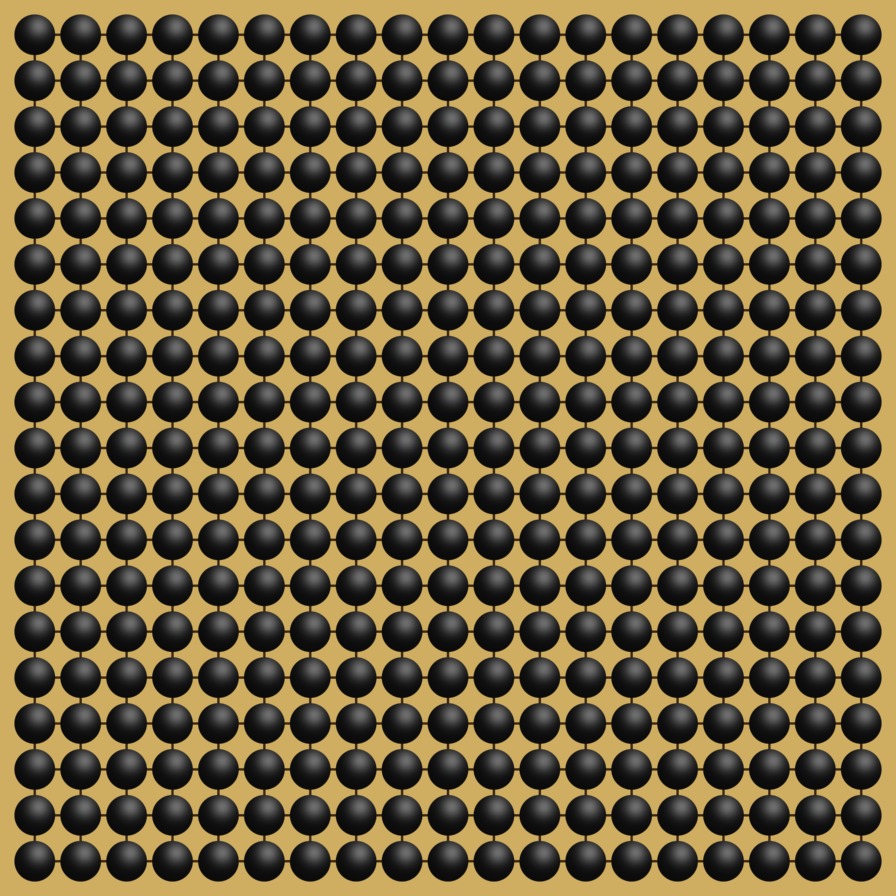
Reproduce this pattern procedurally as a three.js fragment shader.

```glsl
// A gold board ruled with a 19 by 19 grid, a glossy black stone on every crossing.
varying vec2 vUv;

const float COUNT = 19.0;            // stones across and down
const float MARGIN = 0.0388;         // canvas edge to the outer grid lines
const float STONE_RADIUS = 0.0227;
const float LINE_WIDTH = 0.0026;
const float EDGE = 0.0010;           // half width of the smoothed edges
const vec2 SHINE_CENTER = vec2(0.20, 0.43); // in stone radii
const float SHINE_FALLOFF = 3.3;

const vec3 BOARD = vec3(0.81, 0.68, 0.38);
const vec3 LINE = vec3(0.22, 0.14, 0.05);
const vec3 STONE_DARK = vec3(0.045, 0.043, 0.043);
const vec3 STONE_SHINE = vec3(0.43);

// Coverage of a shape from its signed distance
float fill(float dist) {
  return 1.0 - smoothstep(-EDGE, EDGE, dist);
}

// Soft highlight on a stone, with p in stone radii
vec3 stoneColor(vec2 p) {
  vec2 q = p - SHINE_CENTER;
  return mix(STONE_DARK, STONE_SHINE, exp(-SHINE_FALLOFF * dot(q, q)));
}

void main() {
  // Offset from the nearest crossing
  float pitch = (1.0 - 2.0 * MARGIN) / (COUNT - 1.0);
  vec2 cell = clamp(floor((vUv - MARGIN) / pitch + 0.5), 0.0, COUNT - 1.0);
  vec2 p = vUv - MARGIN - cell * pitch;

  // Grid lines, ending at the outer crossings
  vec2 outside = abs(vUv - 0.5) - (0.5 - MARGIN);
  float lineDist = min(abs(p.x), abs(p.y)) - 0.5 * LINE_WIDTH;
  float gridDist = max(lineDist, max(outside.x, outside.y) - 0.5 * LINE_WIDTH);
  vec3 color = mix(BOARD, LINE, fill(gridDist));

  // Stones
  float stone = fill(length(p) - STONE_RADIUS);
  color = mix(color, stoneColor(p / STONE_RADIUS), stone);

  gl_FragColor = vec4(color, 1.0);
}
```
